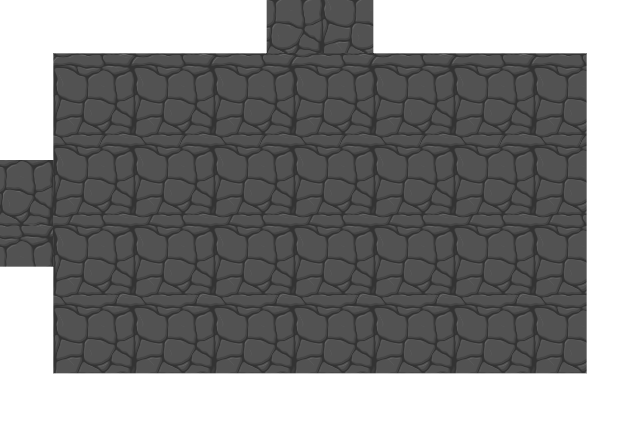
Reproduce this texture procedurally as a WebGL 2 fragment shader.

```glsl
#version 300 es
precision highp float;

uniform vec2 u_resolution;
out vec4 outColor;

const float UNITS_ACROSS = 12.0;     // canvas width in layout units
const float TILE = 1.5;              // one repeat, in layout units
const vec2 GRID = vec2(3.0, 4.0);    // stones per repeat
const vec2 SLAB = vec2(0.02, 0.147); // top and thickness of the flat course
const vec3 PAPER = vec3(1.0);
const vec3 STONE = vec3(0.32);
const vec3 SHADE = vec3(0.27);
const vec3 CRACK = vec3(0.20);
const vec3 GLINT = vec3(0.42);

vec2 hash2(vec2 cell) {
    vec2 k = vec2(dot(cell, vec2(127.1, 311.7)), dot(cell, vec2(269.5, 183.3)));
    return fract(sin(k) * 43758.5);
}

float cornerSlope(vec2 corner, vec2 offset, float period, float seed) {
    vec2 gradient = hash2(mod(corner, period) + seed) * 2.0 - 1.0;
    return dot(gradient, offset);
}

// Gradient noise that repeats every "period" cells
float noise(vec2 p, float period, float seed) {
    vec2 i = floor(p), f = fract(p);
    vec2 s = f * f * f * (f * (f * 6.0 - 15.0) + 10.0);
    vec2 e = vec2(1.0, 0.0);
    float low = mix(cornerSlope(i, f, period, seed),
                    cornerSlope(i + e, f - e, period, seed), s.x);
    float high = mix(cornerSlope(i + e.yx, f - e.yx, period, seed),
                     cornerSlope(i + 1.0, f - 1.0, period, seed), s.x);
    return mix(low, high, s.y);
}

float smoothMin(float a, float b, float k) {
    float h = max(k - abs(a - b), 0.0) / k;
    return min(a, b) - h * h * k * 0.25;
}

float lineDistance(float x, float at) {
    return abs(fract(x - at + 0.5) - 0.5);
}

// Stone centre in xy, size weight in z
vec3 stoneSeed(vec2 cell) {
    vec2 id = mod(cell, GRID);
    vec2 centre = (cell + 0.5 + 0.85 * (hash2(id + 5.0) - 0.5)) / GRID;
    return vec3(centre, 0.04 * hash2(id + 17.0).x);
}

float power(vec2 p, vec3 seed) {
    vec2 d = p - seed.xy;
    return dot(d, d) - seed.z;
}

// Distance to the border of a weighted Voronoi stone, with rounded corners
float stoneEdge(vec2 p) {
    vec2 home = floor(p * GRID);
    vec3 nearest = vec3(0.0);
    float best = 1e3;
    for (int n = 0; n < 25; n++) {
        vec3 s = stoneSeed(home + vec2(n % 5 - 2, n / 5 - 2));
        float d = power(p, s);
        if (d < best) { best = d; nearest = s; }
    }
    float edge = 1.0;
    for (int n = 0; n < 25; n++) {
        vec3 s = stoneSeed(home + vec2(n % 5 - 2, n / 5 - 2));
        float gap = distance(s.xy, nearest.xy);
        if (gap > 1e-4) edge = smoothMin(edge, (power(p, s) - best) / (2.0 * gap), 0.035);
    }
    return edge;
}

// Distance to the closest crack: stones, flat course and upright seam
float crackDistance(vec2 p) {
    vec2 q = p + 0.07 * vec2(noise(p * 4.0, 4.0, 3.0), noise(p * 4.0, 4.0, 9.0));
    q += 0.025 * vec2(noise(p * 11.0, 11.0, 31.0), noise(p * 11.0, 11.0, 47.0));
    float course = min(lineDistance(q.y, SLAB.x), lineDistance(q.y, SLAB.x + SLAB.y));
    float joints = min(lineDistance(q.x + 0.4 * q.y, 0.05), lineDistance(q.x - 0.5 * q.y, 0.58));
    float body = smoothMin(stoneEdge(q), lineDistance(q.x, 0.01), 0.03);
    bool inSlab = fract(q.y - SLAB.x) < SLAB.y;
    return smoothMin(course, inSlab ? joints : body, 0.03);
}

float stroke(float d, float halfWidth, float px) {
    return 1.0 - smoothstep(halfWidth - 0.6 * px, halfWidth + 0.6 * px, d);
}

vec3 stoneColor(vec2 p, float px) {
    vec2 light = vec2(0.012, 0.015);
    float wear = noise(p * 6.0, 6.0, 71.0);
    float crack = crackDistance(p);
    float shade = stroke(crackDistance(p + light), 0.013 + 0.016 * wear, px);
    float glint = stroke(crackDistance(p - light * 1.3), 0.005, px);
    // Faint scratches along noise contours
    float contour = abs(noise(p * 5.0, 5.0, 113.0));
    float scratch = stroke(contour, 0.018, px * 4.0) * smoothstep(0.12, 0.3, wear);
    vec3 color = mix(STONE, GLINT, 0.35 * scratch);
    color = mix(color, GLINT, glint * smoothstep(-0.15, 0.25, wear) * 0.8);
    color = mix(color, SHADE, shade);
    return mix(color, CRACK, stroke(crack, 0.008 + 0.010 * wear, px));
}

float boxCoverage(vec2 p, vec2 low, vec2 high, float px) {
    vec2 inside = min(p - low, high - p);
    return clamp(min(inside.x, inside.y) / px + 0.5, 0.0, 1.0);
}

void main() {
    float px = UNITS_ACROSS / u_resolution.x;
    vec2 p = vec2(gl_FragCoord.x, u_resolution.y - gl_FragCoord.y) * px;

    // Floor with one tab above and one at the left
    float cover = boxCoverage(p, vec2(1.0), vec2(11.0, 7.0), px)
                + boxCoverage(p, vec2(5.0, -1.0), vec2(7.0, 1.0), px)
                + boxCoverage(p, vec2(-1.0, 3.0), vec2(1.0, 5.0), px);

    // Each tab starts its repeat at its own place
    vec2 origin = vec2(1.0);
    if (p.y < 1.0) origin = vec2(6.02, -0.42);
    else if (p.x < 1.0) origin = vec2(-0.53, 4.2);

    vec3 color = stoneColor((p - origin) / TILE, px / TILE);
    outColor = vec4(mix(PAPER, color, min(cover, 1.0)), 1.0);
}
```
